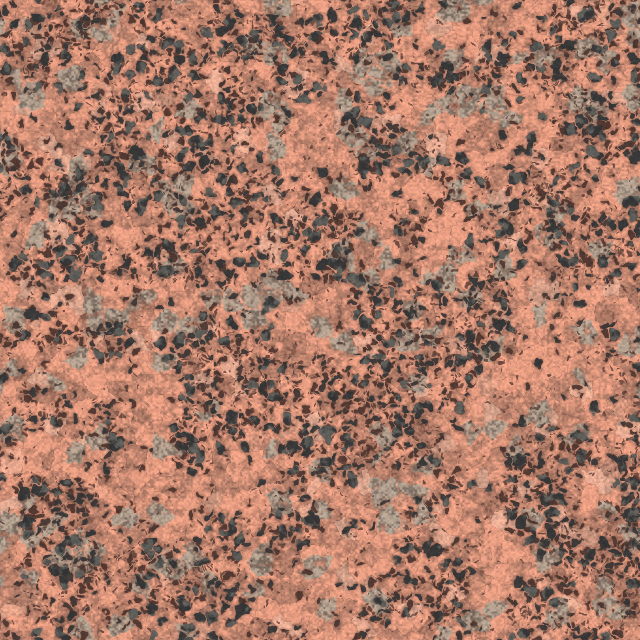
Reproduce this texture procedurally as a WebGL 1 fragment shader.

```glsl
precision highp float;
// Polished pink granite: salmon feldspar cells with grey quartz patches,
// overlaid by clustered dark mica grains in three sizes. Cells are Voronoi
// regions, grains are jittered ellipses, and noise warps every outline.

uniform vec2 u_resolution;

const vec3 SALMON = vec3(0.92, 0.625, 0.515);
const vec3 DULL_PINK = vec3(0.70, 0.49, 0.41);
const vec3 BROWN = vec3(0.50, 0.34, 0.285);
const vec3 QUARTZ = vec3(0.69, 0.635, 0.57);
const vec3 QUARTZ_SHADE = vec3(0.47, 0.43, 0.39);
const vec3 PALE = vec3(0.93, 0.76, 0.67);
const vec3 CHARCOAL = vec3(0.20, 0.205, 0.21);
const vec3 SLATE = vec3(0.36, 0.365, 0.35);
const vec3 MICA_BROWN = vec3(0.30, 0.205, 0.18);

const float FELDSPAR_SCALE = 34.0;  // cells across the canvas
const float QUARTZ_SCALE = 29.0;
const float QUARTZ_SHARE = 0.17;
const float CLUSTER_SCALE = 17.0;   // crowding of the dark grains
const float EDGE = 0.0011;          // softness of outlines

float hash(vec2 p) {
  return fract(sin(dot(p, vec2(127.1, 311.7))) * 43758.5453);
}

vec2 hash2(vec2 p) {
  return vec2(hash(p), hash(p + 41.3));
}

float noise(vec2 p) {
  vec2 i = floor(p);
  vec2 f = fract(p);
  f = f * f * (3.0 - 2.0 * f);
  return mix(mix(hash(i), hash(i + vec2(1.0, 0.0)), f.x),
             mix(hash(i + vec2(0.0, 1.0)), hash(i + 1.0), f.x), f.y);
}

float fbm(vec2 p) {
  float sum = 0.0;
  float gain = 0.533;
  for (int i = 0; i < 4; i++) {
    sum += gain * noise(p);
    p = mat2(1.6, 1.2, -1.2, 1.6) * p + 7.3;
    gain *= 0.5;
  }
  return sum;
}

vec2 warp(vec2 p, float scale) {
  return vec2(noise(p * scale), noise(p * scale + 57.0)) - 0.5;
}

// Voronoi cell: x = gap to the nearest border, y and z = random values
vec3 crystal(vec2 p, float seed) {
  vec2 base = floor(p);
  vec2 id = base;
  float near = 8.0;
  float next = 8.0;
  for (int y = -1; y <= 1; y++) {
    for (int x = -1; x <= 1; x++) {
      vec2 cell = base + vec2(float(x), float(y));
      float d = length(cell + hash2(cell + seed) - p);
      if (d < near) {
        next = near;
        near = d;
        id = cell;
      } else {
        next = min(next, d);
      }
    }
  }
  return vec3(next - near, hash2(id + seed + 19.0));
}

// Scattered ellipses: x = signed distance in canvas units, y = random tone
vec2 grains(vec2 uv, float scale, float share, float seed) {
  vec2 p = uv * scale;
  vec2 best = vec2(1.0, 0.0);
  for (int y = -1; y <= 1; y++) {
    for (int x = -1; x <= 1; x++) {
      vec2 cell = floor(p) + vec2(float(x), float(y));
      vec2 centre = cell + 0.15 + 0.7 * hash2(cell + seed);
      float crowd = smoothstep(0.3, 0.75, noise(centre / scale * CLUSTER_SCALE));
      vec2 traits = hash2(cell + seed + 83.0);
      float angle = 6.2832 * traits.x;
      vec2 d = mat2(cos(angle), -sin(angle), sin(angle), cos(angle)) * (p - centre);
      float dist = length(d * vec2(0.85, 1.2)) - mix(0.3, 0.6, traits.y);
      bool present = hash(cell + seed + 29.0) < share * (0.3 + 1.6 * crowd);
      if (present && dist < best.x) best = vec2(dist, hash(cell + seed + 61.0));
    }
  }
  return vec2(best.x / scale, best.y);
}

void main() {
  vec2 uv = gl_FragCoord.xy / min(u_resolution.x, u_resolution.y);
  float soft = max(EDGE, 0.6 / min(u_resolution.x, u_resolution.y));
  vec2 ragged = uv + 0.009 * warp(uv, 95.0) + 0.004 * warp(uv + 3.0, 230.0);
  float mottle = fbm(uv * 85.0);
  float fine = noise(uv * 300.0 + 11.0);

  // Feldspar: tone per crystal, mottling and faint joints
  vec3 spar = crystal(ragged * FELDSPAR_SCALE, 5.0);
  float bright = 0.42 * spar.y + 0.9 * mottle + 0.3 * fbm(uv * 22.0) + 0.22 * fine;
  vec3 color = mix(DULL_PINK, SALMON, smoothstep(0.62, 1.12, bright));
  color = mix(color, BROWN, 0.75 * smoothstep(0.64, 0.42, bright));
  color = mix(color, PALE, 0.45 * smoothstep(0.86, 0.95, spar.z));
  color *= 1.0 - 0.13 * smoothstep(0.07, 0.0, spar.x);

  // Quartz: some crystals turn grey, with eaten edges
  vec3 quartz = crystal(ragged * QUARTZ_SCALE + 13.0, 31.0);
  float body = step(quartz.y, QUARTZ_SHARE) * smoothstep(0.0, 0.14, quartz.x);
  body *= smoothstep(0.26, 0.46, mottle + 0.12 * quartz.z);
  vec3 grey = mix(QUARTZ_SHADE, QUARTZ, smoothstep(0.3, 0.62, 0.7 * mottle + 0.3 * fine));
  color = mix(color, grey, 0.9 * body);

  // Dark grains: large cool, medium mixed, tiny brown, with stained rims
  vec2 large = grains(ragged, 62.0, 0.14, 3.0);
  vec2 medium = grains(ragged, 105.0, 0.17, 47.0);
  vec2 tiny = grains(ragged, 205.0, 0.10, 71.0);
  float nearest = min(large.x, medium.x);
  color = mix(color, BROWN, 0.4 * smoothstep(0.006, 0.0, nearest));
  vec3 cool = mix(CHARCOAL, SLATE, smoothstep(0.48, 0.72, mottle + 0.15 * large.y));
  vec3 mixed = mix(MICA_BROWN, CHARCOAL, smoothstep(0.35, 0.75, medium.y));
  color = mix(color, MICA_BROWN, 0.75 * smoothstep(soft, -soft, tiny.x));
  color = mix(color, mixed, 0.92 * smoothstep(soft, -soft, medium.x));
  color = mix(color, cool, 0.95 * smoothstep(soft, -soft, large.x));

  // Fine crystalline sparkle
  color *= 1.0 + 0.16 * (fine - 0.5) + 0.10 * (noise(uv * 480.0) - 0.5);
  gl_FragColor = vec4(color, 1.0);
}
```
